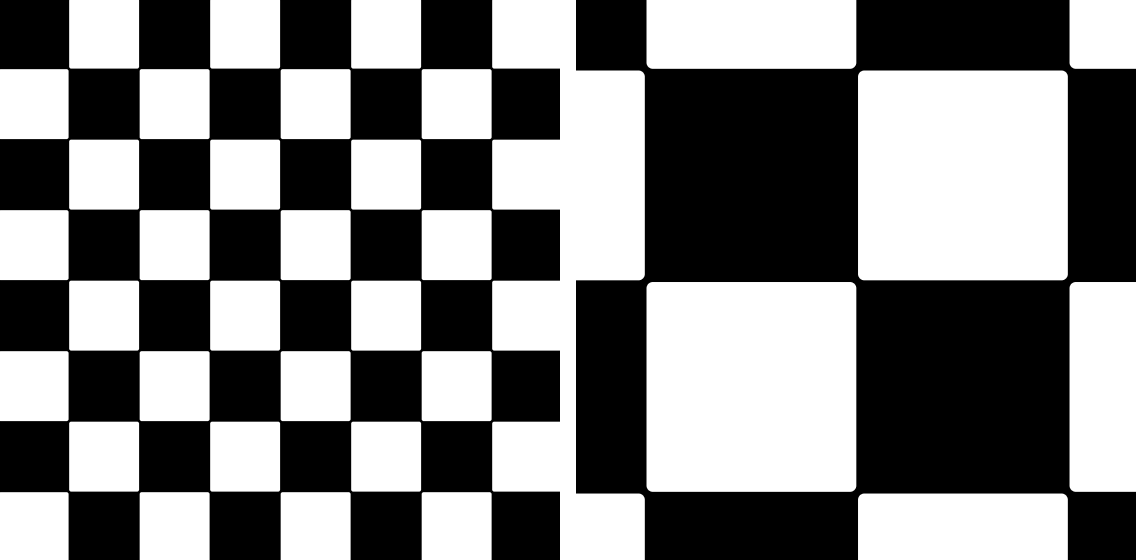
Left: the whole. Right: its middle third, enlarged.
Write a Shadertoy shader that draws this pattern.

```glsl
// Black and white checkerboard, eight by eight, with slightly rounded white squares.

float roundedSquare(vec2 p, float halfSize, float radius) {
    vec2 q = abs(p) - halfSize + radius;
    return length(max(q, 0.0)) + min(max(q.x, q.y), 0.0) - radius;
}

void mainImage(out vec4 fragColor, in vec2 fragCoord) {
    // Board position in squares, measured from the middle crossing
    float squareSize = 0.1259;
    vec2 board = (fragCoord / iResolution.xy - vec2(0.5007, 0.4993)) / squareSize;
    float pixel = 1.0 / (squareSize * min(iResolution.x, iResolution.y));

    // White squares lie on two grids, offset diagonally by one square
    float dist = 1.0;
    for (int i = 0; i < 2; i++) {
        vec2 local = mod(board + 0.5 - float(i), 2.0) - 1.0;
        dist = min(dist, roundedSquare(local, 0.496, 0.03));
    }

    // Edge smoothing, one pixel wide
    float white = clamp(0.5 - dist / pixel, 0.0, 1.0);
    fragColor = vec4(vec3(white), 1.0);
}
```
